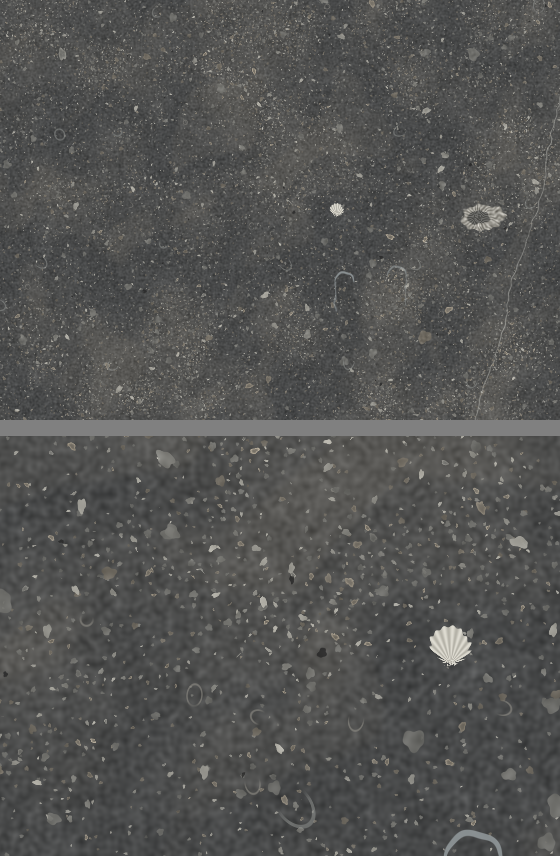
Top, the full canvas; bottom, a detail of the centre.
Reproduce this texture procedurally as a Shadertoy shader.

```glsl
vec2 hash2(vec2 p) {
    vec3 q = fract(p.xyx * vec3(0.1031, 0.1030, 0.0973));
    q += dot(q, q.yzx + 33.33);
    return fract((q.xx + q.yz) * q.zy);
}

float corner(vec2 cell, vec2 offset) {
    return dot(hash2(cell) * 2.0 - 1.0, offset);
}

float gradientNoise(vec2 p) {
    vec2 i = floor(p), f = fract(p), e = vec2(1, 0);
    vec2 u = f * f * f * (f * (f * 6.0 - 15.0) + 10.0);
    return mix(mix(corner(i, f), corner(i + e, f - e), u.x),
               mix(corner(i + e.yx, f - e.yx), corner(i + 1.0, f - 1.0), u.x), u.y);
}

float fbm(vec2 p) {
    float sum = 0.0, amp = 0.6;
    for (int i = 0; i < 4; i++) {
        sum += amp * gradientNoise(p);
        p = mat2(1.6, 1.2, -1.2, 1.6) * p + 7.3;
        amp *= 0.5;
    }
    return sum;
}

mat2 rotation(float a) {
    return mat2(cos(a), sin(a), -sin(a), cos(a));
}

float cover(float d) {
    float px = 0.8 / iResolution.y;
    return 1.0 - smoothstep(-px, px, d);
}

// Scattered shell fragments: x is coverage, y is brightness, z is warmth
vec3 grains(vec2 p, float count, float density, float seed) {
    p = rotation(seed * 1.3 + 0.4) * p * count + seed * 31.0;
    vec2 cell = floor(p);
    vec2 place = hash2(cell), kind = hash2(cell + 57.0), look = hash2(cell + 113.0);
    vec2 f = rotation(kind.x * 6.283) * (fract(p) - 0.5 - (place - 0.5) * 0.45);
    f.y *= 1.0 + 0.9 * kind.y;
    float a = atan(f.y, f.x);
    float radius = mix(0.13, 0.28, look.x * look.x);
    radius *= 1.0 + 0.13 * sin(3.0 * a + look.y * 20.0) + 0.08 * sin(5.0 * a + kind.y * 30.0);
    float r = length(f);
    float hollow = step(0.65, look.y) * (1.0 - smoothstep(0.3, 0.9, r / radius));
    float present = step(hash2(cell + 201.0).x, density);
    return vec3(cover((r - radius) / count) * present, kind.y * (1.0 - 0.6 * hollow), look.y);
}

// Thin curved valves seen in section
float arcs(vec2 p, float count, float density) {
    p = p * count + 3.7;
    vec2 cell = floor(p), place = hash2(cell + 9.0), kind = hash2(cell + 71.0);
    vec2 f = rotation(kind.x * 6.283) * (fract(p) - 0.5 - (place - 0.5) * 0.4);
    f.y *= 1.0 + 0.7 * kind.y;
    float d = abs(length(f) - mix(0.07, 0.16, kind.y)) - 0.012;
    float opening = smoothstep(-0.05, 0.06, f.x + 0.12 * step(0.6, kind.x));
    return cover(d / count) * opening * step(hash2(cell + 33.0).y, density);
}

// Arched valve with one long leg, side is -1 or 1
float hook(vec2 p, float side) {
    float wobble = 0.006 * gradientNoise(p * 50.0);
    float arch = max(abs(length(p) - 0.023 + wobble) - 0.0025 * smoothstep(-0.02, 0.025, p.y), -p.y);
    vec2 leg = vec2(p.x - side * 0.021 + wobble, p.y - clamp(p.y, -0.068, 0.0));
    return max(cover(arch), 0.75 * cover(length(leg) - 0.0014));
}

void mainImage(out vec4 fragColor, in vec2 fragCoord) {
    vec2 p = fragCoord / iResolution.y;

    // Dark mudstone with warmer burrows
    vec2 warp = vec2(fbm(p * 2.5), fbm(p * 2.5 + 19.0));
    float patches = smoothstep(-0.18, 0.26, fbm(p * 4.0 + 4.0));
    float burrow = smoothstep(0.06, 0.2, gradientNoise(rotation(0.7) * (p + 0.25 * warp) * vec2(10.0, 6.0)));
    vec3 color = mix(vec3(0.279, 0.284, 0.286), vec3(0.354, 0.350, 0.338), 0.6 * patches + 0.4 * burrow);
    color += 0.1 * gradientNoise(p * 170.0) + 0.06 * gradientNoise(p * 75.0) + 0.06 * fbm(p * 14.0);

    // Fragments from dust to small shells
    float clusters = patches * smoothstep(-0.2, 0.22, fbm(p * 9.0 + 40.0));
    for (int i = 0; i < 7; i++) {
        float k = float(i);
        float density = mix(0.13 + 0.75 * clusters, 0.06, smoothstep(0.0, 5.5, k));
        vec3 g = grains(p, 140.0 * pow(0.7, k), density, k + 1.0);
        vec3 shell = mix(vec3(0.43, 0.43, 0.415), vec3(0.76, 0.75, 0.71), g.y * g.y);
        shell *= mix(vec3(1.0), vec3(1.02, 0.97, 0.91), step(0.7, g.z));
        shell += 0.14 * gradientNoise(p * 110.0);
        color = mix(color, shell, 0.88 * g.x);
    }
    color = mix(color, vec3(0.15), 0.8 * grains(p, 60.0, 0.005, 11.0).x);
    color = mix(color, vec3(0.54, 0.55, 0.54), 0.6 * arcs(p, 7.0, 0.2));
    color = mix(color, vec3(0.56, 0.55, 0.52), 0.6 * arcs(p, 15.0, 0.08));
    color = mix(color, vec3(0.6, 0.63, 0.64), 0.8 * hook(p - vec2(0.82, 0.328), -1.0));
    color = mix(color, vec3(0.56, 0.58, 0.58), 0.7 * hook(p - vec2(0.945, 0.342), 1.0));

    // Small white fan shell
    vec2 fan = p - vec2(0.802, 0.5);
    float ribs = sin(26.0 * atan(fan.x, fan.y + 0.014));
    float fanEdge = length(fan) - 0.0155 - 0.001 * ribs + 0.006 * gradientNoise(p * 60.0);
    color = mix(color, vec3(0.79, 0.78, 0.74) + 0.08 * ribs, cover(fanEdge));

    // Large ribbed shell with a hollow and a pointed tip
    vec2 q = rotation(-0.08) * (p - vec2(1.15, 0.483));
    float ragged = 0.01 * gradientNoise(q * 60.0);
    float body = length(q * vec2(0.62, 1.0)) - 0.031 + ragged;
    float tip = max(abs(q.y) - 0.45 * (0.062 - q.x), 0.01 - q.x) + ragged;
    float hole = length((q + vec2(0.012, 0.0)) * vec2(0.7, 1.15)) - 0.018 + ragged;
    float rays = sin(24.0 * atan(q.y, q.x + 0.012) + 8.0 * gradientNoise(q * 60.0));
    vec3 valve = vec3(0.61, 0.6, 0.57) + 0.09 * rays + 0.22 * gradientNoise(q * 130.0);
    valve = mix(valve, vec3(0.34, 0.34, 0.33) + 0.07 * rays, 0.9 * cover(hole));
    color = mix(color, valve, cover(min(body, tip)));

    // Pale calcite vein
    float bend = 0.024 * gradientNoise(vec2(p.y * 9.0, 2.5)) + 0.008 * gradientNoise(vec2(p.y * 45.0, 7.5));
    float vein = abs(p.x - 1.137 - 0.265 * p.y - bend) - 0.0011;
    float strength = 0.7 + 0.5 * gradientNoise(vec2(p.y * 25.0, 4.4));
    color = mix(color, vec3(0.63, 0.63, 0.61), cover(vein) * strength);

    fragColor = vec4(clamp(color, 0.0, 1.0), 1.0);
}
```
